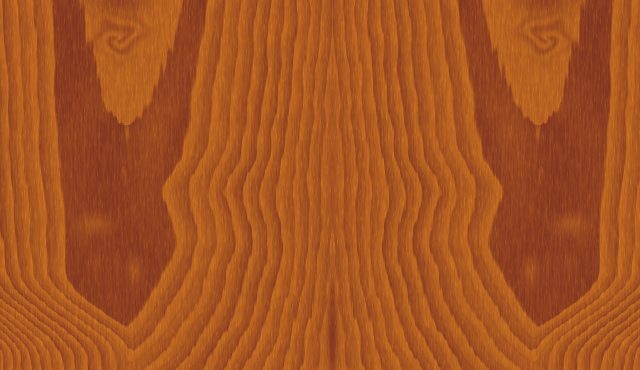
This texture is drawn by a Shadertoy shader. Its source:

```glsl
// Book-matched wood veneer: two mirrored halves, each with a dark heart and rings.
// Edge profiles of the heart give a ring field, which is cut into shaded bands;
// stretched cellular noise and layered sines add fibres, ragged edges and pores.

const vec3 DARK = vec3(0.53, 0.225, 0.13);
const vec3 LIGHT = vec3(0.79, 0.445, 0.13);
const float SEAM = 0.5195;

float hash(vec2 p) {
    vec3 q = fract(vec3(p.xyx) * 0.1031);
    q += dot(q, q.yzx + 33.33);
    return fract((q.x + q.y) * q.z);
}

// Distance to the nearest scattered point, about 0 to 1
float cellular(vec2 p) {
    vec2 cell = floor(p), local = fract(p);
    float nearest = 2.0;
    for (int j = -1; j <= 1; j++)
    for (int i = -1; i <= 1; i++) {
        vec2 o = vec2(i, j);
        vec2 point = o + vec2(hash(cell + o), hash(cell + o + 71.7)) - local;
        nearest = min(nearest, dot(point, point));
    }
    return sqrt(nearest);
}

float bump(float x, float center, float width) {
    float t = (x - center) / width;
    return exp(-t * t);
}

float spot(vec2 p, vec2 center, vec2 size) {
    vec2 t = (p - center) / size;
    return exp(-dot(t, t));
}

float smoothMax(float a, float b, float k) {
    float h = max(k - abs(a - b), 0.0) / k;
    return max(a, b) + h * h * k * 0.25;
}

// Distance from the seam to the near and far edges of the heart
float nearEdge(float y) {
    float flare = max(0.3 - y, 0.0);
    return 0.336 + 0.17 * (1.0 - y) + 0.045 * bump(y, 0.49, 0.065)
         - 0.022 * bump(y, 0.34, 0.06) + 2.1 * flare * flare;
}

float farEdge(float y) {
    return 0.759 - 0.058 * (1.0 - y) - 0.21 * (1.0 - smoothstep(0.03, 0.27, y));
}

// Below zero in the heart, growing outward through the rings
float ringField(vec2 p) {
    float edge = nearEdge(p.y);
    float inner = (edge - p.x) / edge;
    float outer = (p.x - farEdge(p.y)) * 2.9;
    inner += 0.13 * (0.5 - p.y) * inner * abs(inner);
    return smoothMax(inner, outer, 0.06);
}

// Each band starts light and darkens toward its outer line
float ringTone(float phase) {
    float id = floor(phase), f = phase - id;
    float strength = mix(0.6, 1.0, hash(vec2(id, 4.0)));
    float body = 0.88 - strength * 0.72 * pow(f, 1.4);
    float before = 0.88 - 0.72 * mix(0.6, 1.0, hash(vec2(id - 1.0, 4.0)));
    float fineLine = 0.13 * bump(f, 0.45 + 0.2 * hash(vec2(id, 9.0)), 0.05);
    return mix(before, body, smoothstep(0.0, 0.13, f)) - fineLine;
}

// Positive inside the pale tongue at the top of the heart
float tongueField(vec2 p) {
    float rise = max(p.y - 0.662, 0.0) / 0.338;
    float center = mix(0.56, 0.538, rise);
    return 0.145 * sqrt(rise) - abs(p.x - center) - 0.004;
}

// Curled figure within the tongue
float swirlTone(vec2 p) {
    vec2 q = (p - vec2(0.575, 0.90)) * vec2(1.0, 1.25);
    q += 0.012 * sin(q.yx * 65.0 + vec2(0.0, 1.7));
    float r = length(q);
    float curl = 0.5 + 0.5 * sin(r * 125.0 + atan(q.y, q.x) * 2.0);
    float tone = 0.76 - 0.42 * curl * bump(r, 0.03, 0.045);
    return tone - 0.55 * spot(p, vec2(0.575, 1.0), vec2(0.075, 0.04));
}

void mainImage(out vec4 fragColor, in vec2 fragCoord) {
    vec2 p = fragCoord / iResolution.y;
    float aspect = iResolution.x / iResolution.y;
    p.x = abs(p.x - SEAM * aspect);

    // Fibres run along the board and fray every edge
    float fray = cellular(p * vec2(95.0, 11.0)) - 0.5;
    float fibre = cellular(p * vec2(170.0, 14.0) + 17.0) - 0.5;
    float fleck = cellular(p * vec2(230.0, 38.0) + 43.0) - 0.5;
    float wave = 0.012 * sin(11.0 * p.y + 13.0 * p.x)
               + 0.007 * sin(27.0 * p.y - 21.0 * p.x)
               + 0.004 * sin(61.0 * p.y + 35.0 * p.x);

    // Rings
    float field = ringField(p) + wave * 0.8 + fray * 0.018;
    float outward = max(field, 0.0);
    float tone = ringTone(outward * (6.5 + 3.5 * outward));
    tone = mix(tone, 0.62, 0.35 * bump(p.x, 0.0, 0.07));
    tone -= 0.5 * spot(p, vec2(0.0, 0.12), vec2(0.012, 0.13));

    // Heart with its faint pale patches
    float heart = 0.13 + 0.09 * sin(p.x * 31.0 + 2.0 * sin(p.y * 9.0)) * p.y;
    heart += 0.38 * spot(p, vec2(0.645, 0.395), vec2(0.045, 0.025));
    heart += 0.42 * spot(p, vec2(0.534, 0.268), vec2(0.016, 0.035));
    heart += 0.16 * spot(p, vec2(0.48, 0.63), vec2(0.05, 0.15));
    float tongue = tongueField(p) + fray * 0.022 + wave * 0.3;
    heart = mix(heart, swirlTone(p), smoothstep(-0.006, 0.008, tongue));
    tone = mix(heart, tone, smoothstep(-0.012, 0.016, field));

    // Fine grain and thin pale pores
    tone += 0.24 * fibre + 0.18 * fleck + 0.12 * fray;
    float pore = 1.0 - smoothstep(0.08, 0.22, cellular(p * vec2(120.0, 22.0) + 91.0));
    tone += 0.17 * pore;
    fragColor = vec4(mix(DARK, LIGHT, clamp(tone, -0.12, 1.05)), 1.0);
}
```
